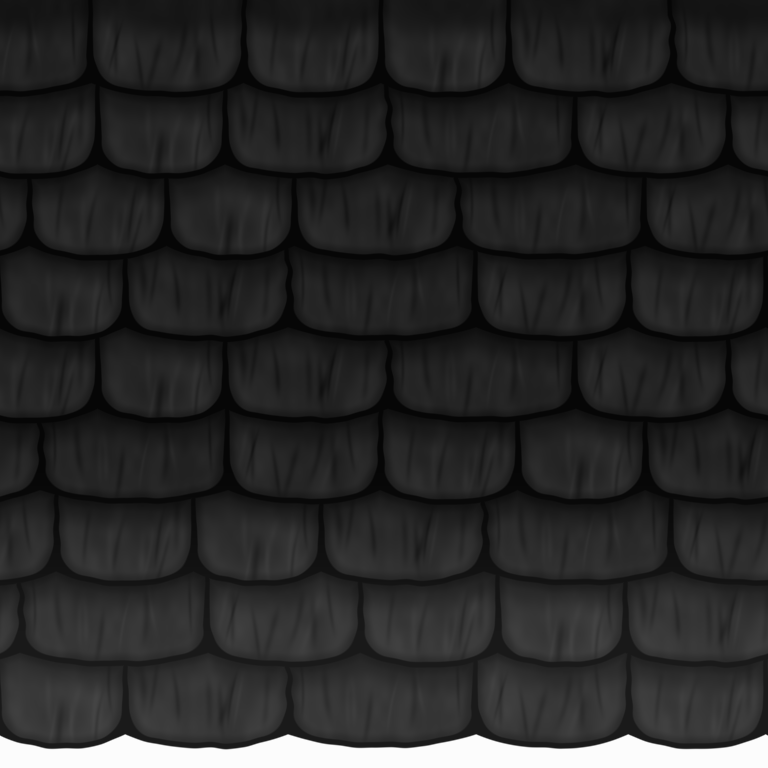
Reproduce this texture procedurally as a Shadertoy shader.

```glsl
// Nine overlapping rows of dark, hand-painted roof shingles above a white eave.
// Every row is the same strip of five shingles, shifted sideways; each shingle
// has a sagging lower edge, flared joints, soft mottling and slanted streaks.

const int ROWS = 9;
const int TILES = 5;
const float ROW_HEIGHT = 0.106;
const float FIRST_EDGE = 0.1045;  // lower corners of the top row, from the top
const float SAG = 0.0185;         // drop of the lower edge in mid-shingle
const float LINE = 0.0036;        // half width of the lower outline
const float JOINT_TOP = 0.0028;   // half width of a joint, upper end
const float JOINT_BASE = 0.0068;  // half width of a joint, lower end
const float FLARE = 0.028;        // blend of joint into outline
const float EAVE = 0.9545;        // the roof is filled down to here
const float SHADOW_DEPTH = 0.048;
const int STREAKS = 9;
const float TILE_GREY = 0.142;
const float LINE_GREY = 0.022;
const float HAZE = 0.078;         // brightening towards the eave
const vec3 WHITE = vec3(0.99);

const float JOINTS[6] = float[](0.0, 0.245, 0.443, 0.622, 0.788, 1.0);
const float SHIFTS[9] = float[](0.874, 0.505, 0.595, 0.375, 0.505,
                                0.052, 0.630, 0.026, 0.375);

struct Tile { float id, x, width; };

float hash(vec2 p) {
    return fract(sin(dot(p, vec2(127.1, 311.7))) * 43758.5453);
}

float noise(vec2 p) {
    vec2 i = floor(p), f = fract(p);
    f = f * f * (3.0 - 2.0 * f);
    return mix(mix(hash(i), hash(i + vec2(1, 0)), f.x),
               mix(hash(i + vec2(0, 1)), hash(i + vec2(1, 1)), f.x), f.y);
}

float smoothMin(float a, float b, float k) {
    float h = max(k - abs(a - b), 0.0) / k;
    return min(a, b) - 0.25 * k * h * h;
}

// Shingle of a row at x, with x measured from its left joint
Tile tileAt(float x, int row) {
    float u = fract(x - SHIFTS[clamp(row, 0, ROWS - 1)]);
    int i = 0;
    while (i < TILES - 1 && u >= JOINTS[i + 1]) i++;
    return Tile(float(i), u - JOINTS[i], JOINTS[i + 1] - JOINTS[i]);
}

// Height of a row's lower outline at x, measured downwards
float edgeAt(float x, int row) {
    Tile t = tileAt(x, row);
    float bow = 1.0 - pow(abs(2.0 * t.x / t.width - 1.0), 2.3);
    float wobble = 0.004 * (noise(vec2(t.x * 45.0, t.id * 7.3)) - 0.5);
    return FIRST_EDGE + ROW_HEIGHT * float(row) + bow * (SAG + wobble);
}

// Sideways waver of a joint; the first two joints are more ragged
float waver(float id, float v) {
    id = mod(id, float(TILES));
    float ragged = id < 1.5 ? 0.007 : 0.004;
    return ragged * (noise(vec2(v * 6.0, id * 5.1 + 2.0)) - 0.5);
}

// Slanted brush strokes, mostly dark with a few light ones
float streaks(Tile t, float v) {
    float sum = 0.0;
    for (int j = 0; j < STREAKS; j++) {
        vec2 seed = vec2(t.id + 1.0, float(j) * 3.7);
        float y = v - mix(0.3, 0.8, hash(seed));
        float lean = 0.05 * (0.35 - hash(seed + 11.0));
        float bend = 0.05 * (hash(seed + 23.0) - 0.5);
        float x = t.x - t.width * mix(0.08, 0.92, hash(seed + 37.0));
        float across = (x - lean * y - bend * y * y) / mix(0.002, 0.005, hash(seed + 41.0));
        float along = 1.0 - smoothstep(0.1, 0.45, abs(y));
        float strength = hash(seed + 53.0) < 0.7 ? -0.04 : 0.022;
        sum += strength * along * exp(-across * across);
    }
    return sum;
}

float shingleGrey(Tile t, float v, float depth, float inset) {
    vec2 q = vec2(t.x, v * ROW_HEIGHT) + t.id * 3.17;
    float mottle = 0.65 * noise(q * vec2(38.0, 26.0)) + 0.35 * noise(q * vec2(95.0, 50.0));
    float side = min(t.x, t.width - t.x);
    float glow = smoothstep(0.006, 0.025, side) * (1.0 - smoothstep(0.025, 0.065, side));
    float grey = TILE_GREY * (1.3 - 1.5 * t.width) + 0.055 * (mottle - 0.5);
    grey += 0.02 * glow * smoothstep(0.2, 0.7, v) + streaks(t, v);
    grey *= mix(0.62, 1.0, smoothstep(0.006, SHADOW_DEPTH, depth));
    return grey * mix(0.72, 1.0, smoothstep(0.0, 0.013, inset));
}

void mainImage(out vec4 fragColor, in vec2 fragCoord) {
    float pixel = 1.0 / iResolution.y;
    vec2 p = vec2(fragCoord.x, iResolution.y - fragCoord.y) * pixel;

    // Row that is visible here
    int row = int(floor((p.y - FIRST_EDGE) / ROW_HEIGHT));
    if (p.y > edgeAt(p.x, row)) row++;
    row = clamp(row, 0, ROWS - 1);
    Tile t = tileAt(p.x, row);
    float lower = edgeAt(p.x, row);
    float depth = p.y - edgeAt(p.x, row - 1);
    float v = 1.0 - (lower - p.y) / ROW_HEIGHT;

    // Distance to the outlines: joints flare into the lower edge
    float joint = min(abs(t.x - waver(t.id, v)),
                      abs(t.width - t.x + waver(t.id + 1.0, v)));
    joint -= mix(JOINT_TOP, JOINT_BASE, v * v);
    float inset = smoothMin(lower - p.y - LINE, joint, FLARE);
    if (row > 0) inset = min(inset, depth - LINE);

    // Paint, haze and eave
    float grey = shingleGrey(t, v, depth, inset);
    grey = mix(LINE_GREY, grey, smoothstep(-pixel, pixel, inset));
    grey += HAZE * smoothstep(0.58, 0.86, p.y);
    float eave = max(edgeAt(p.x, ROWS - 1) + LINE, EAVE);
    vec3 color = mix(vec3(grey), WHITE, smoothstep(-pixel, pixel, p.y - eave));
    fragColor = vec4(color, 1.0);
}
```
